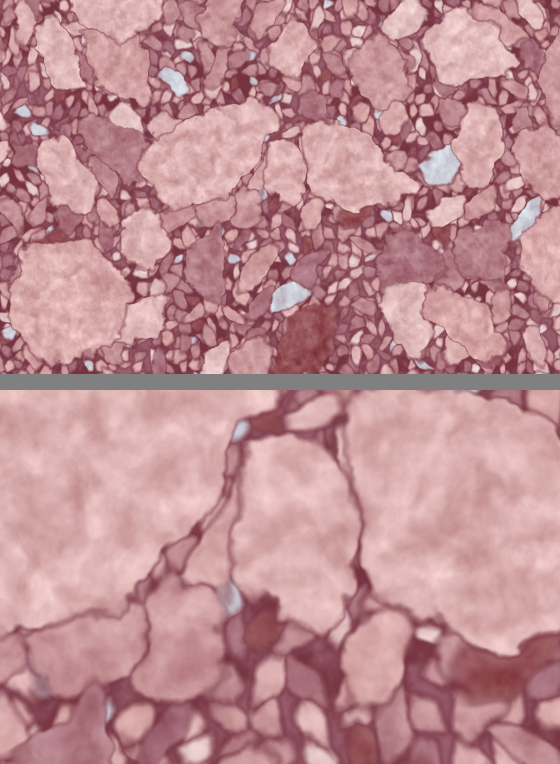
Top, the full canvas; bottom, a detail of the centre.
A Shadertoy shader for this texture:

```glsl
const float TAU = 6.2831853;
const vec3 MATRIX_DARK = vec3(0.46, 0.20, 0.25);
const vec3 MATRIX_LIGHT = vec3(0.60, 0.37, 0.43);
const vec3 MAUVE = vec3(0.64, 0.42, 0.47);
const vec3 ROSE = vec3(0.76, 0.56, 0.58);
const vec3 SALMON = vec3(0.85, 0.66, 0.66);
const vec3 PALE = vec3(0.91, 0.80, 0.80);
const vec3 BLUE_WHITE = vec3(0.80, 0.80, 0.84);
const vec3 RUST = vec3(0.58, 0.32, 0.34);
const int LAYERS = 5;
const int FACES = 6;
const float FINEST_CELL = 0.036;
const float CELL_GROWTH = 1.86;
const float ROUNDNESS = 8.0;
const float EDGE_INNER = 0.006;
const float EDGE_OUTER = 0.003;
const float RIM_WIDTH = 0.009;
const float RIM_STRENGTH = 0.5;
const float MOTTLE = 0.17;
const float PATCHES = 0.30;

float hash(vec2 p) {
    return fract(sin(dot(p, vec2(127.1, 311.7))) * 43758.5453);
}

float noise(vec2 p) {
    vec2 i = floor(p), f = fract(p);
    f = f * f * (3.0 - 2.0 * f);
    return mix(mix(hash(i), hash(i + vec2(1, 0)), f.x),
               mix(hash(i + vec2(0, 1)), hash(i + vec2(1, 1)), f.x), f.y);
}

float fbm(vec2 p) {
    float sum = 0.0, weight = 0.5;
    for (int i = 0; i < 4; i++) {
        sum += weight * noise(p);
        p = mat2(1.6, 1.2, -1.2, 1.6) * p + 7.3;
        weight *= 0.5;
    }
    return sum / 0.9375;
}

// Rounded random polygon, stretched and leaning around the vertical
float clastDistance(vec2 q, vec2 id, float radius) {
    float lean = (hash(id + 3.1) - 0.5) * 2.2;
    float stretch = sqrt(mix(1.0, 2.5, hash(id + 5.7)));
    q = mat2(cos(lean), sin(lean), -sin(lean), cos(lean)) * q;
    q *= vec2(stretch, 1.0 / stretch);
    float sum = 1e-9;
    for (int k = 0; k < FACES; k++) {
        vec2 faceId = id + float(k) * 1.37;
        float angle = (float(k) + 0.7 * hash(faceId)) * TAU / float(FACES);
        float reach = radius * mix(0.75, 1.15, hash(faceId + 9.2));
        float along = dot(q, vec2(cos(angle), sin(angle))) / reach;
        sum += pow(max(along, 0.0), ROUNDNESS);
    }
    return (pow(sum, 1.0 / ROUNDNESS) - 1.0) * radius;
}

// Depth inside the nearest clast of a scattered layer, and its id
float clastLayer(vec2 p, float cell, float share, float fill, float seed, out vec2 nearestId) {
    vec2 home = floor(p / cell);
    float nearest = 1.0, second = 1.0;
    nearestId = vec2(0.0);
    for (int y = -1; y <= 1; y++)
    for (int x = -1; x <= 1; x++) {
        vec2 grid = home + vec2(x, y);
        vec2 id = grid + seed * 17.31;
        if (hash(id + 0.5) > share) continue;
        vec2 jitter = 0.2 + 0.6 * vec2(hash(id + 1.3), hash(id + 2.9));
        float radius = cell * fill * mix(0.62, 1.0, hash(id + 4.4));
        float d = clastDistance(p - (grid + jitter) * cell, id, radius);
        if (d < nearest) {
            second = nearest;
            nearest = d;
            nearestId = id;
        } else second = min(second, d);
    }
    return min(-nearest, 0.5 * (second - nearest));
}

// Body colour: larger clasts are lighter, a few are blue-white or rusty
vec3 clastColor(vec2 id, float size) {
    float tone = clamp(hash(id + 6.6) + 0.2 * size, 0.0, 1.0);
    vec3 color = mix(MAUVE, ROSE, smoothstep(0.0, 0.5, tone));
    color = mix(color, SALMON, smoothstep(0.4, 0.75, tone));
    color = mix(color, PALE, smoothstep(0.72, 1.0, tone) * (1.0 - 0.7 * size));
    float rarity = hash(id + 8.8);
    if (rarity < 0.05 && size < 0.7) color = BLUE_WHITE;
    if (rarity > 0.96 && size < 0.8) color = RUST;
    return color;
}

void mainImage(out vec4 fragColor, in vec2 fragCoord) {
    vec2 p = fragCoord / iResolution.y;
    vec2 wobble = vec2(fbm(p * 18.0), fbm(p * 18.0 + 41.0)) - 0.5;
    float cloud = fbm(p * 9.0 + 13.0);
    float grain = fbm(p * 70.0 + 5.0) - 0.5;
    vec3 matrix = mix(MATRIX_DARK, MATRIX_LIGHT, smoothstep(0.3, 0.75, cloud + 0.5 * grain));
    vec3 color = matrix;

    // Clast layers, fine to coarse
    float cell = FINEST_CELL;
    for (int i = 0; i < LAYERS; i++) {
        float size = float(i) / float(LAYERS - 1);
        float share = i == 0 ? 1.0 : 0.6;
        float fill = i == 0 ? 0.62 : 0.44;
        vec2 id;
        vec2 warped = p + wobble * min(cell * 0.35, 0.07);
        float depth = clastLayer(warped, cell, share, fill, float(i) + 1.0, id);
        depth += grain * 0.004;

        // Mottling, with pale and rosy patches that grow with clast size
        float patches = fbm(p * vec2(42.0, 34.0) + wobble * 2.0 + id * 3.0) - 0.5;
        vec3 body = clastColor(id, size);
        body += (MOTTLE * grain + PATCHES * mix(0.5, 1.0, size) * patches) * vec3(0.75, 1.0, 0.95);
        body = mix(body, matrix, 0.2 * (1.0 - smoothstep(0.0, RIM_WIDTH, depth)));

        // Dark rim around the clast, then the clast itself
        color = mix(color, MATRIX_DARK, RIM_STRENGTH * smoothstep(-RIM_WIDTH, 0.0, depth));
        color = mix(color, body, smoothstep(-EDGE_OUTER, EDGE_INNER, depth));
        cell *= CELL_GROWTH;
    }
    fragColor = vec4(clamp(color, 0.0, 1.0), 1.0);
}
```
